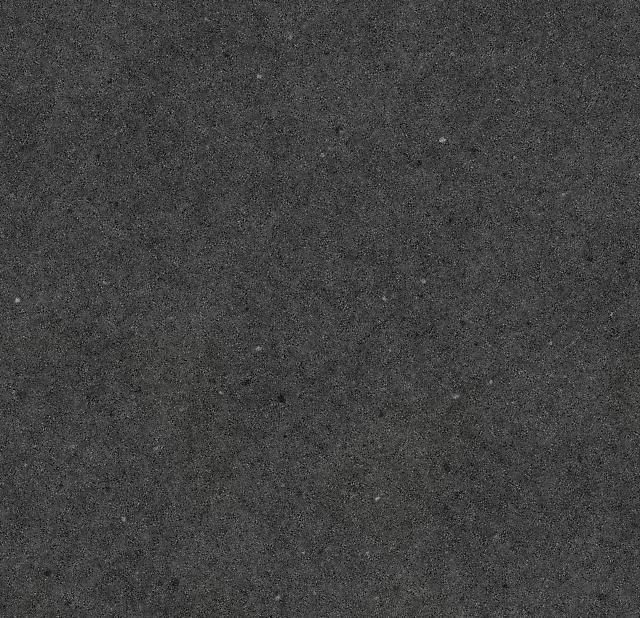
This texture is drawn by a Shadertoy shader. Its source:

```glsl
// Dark fine-grained stone: rotated octaves of gradient noise give the sharp,
// patchy grain and soft mottling; jittered cells scatter flecks, dots and pits.
// All lengths are fractions of the canvas width.

#define BASE_TONE     0.254
#define FINE_GRAIN    0.262
#define MEDIUM_GRAIN  0.090
#define COARSE_GRAIN  0.072
#define CLUMPS        0.052
#define MOTTLE        0.034
#define TAIL          6.600
#define FLECK_GAIN    0.300
#define DOT_CONTRAST  0.120
#define PIT_DEPTH     0.140
#define PORE_DEPTH    0.055
#define WARMTH        0.006

const float TAU = 6.28318;

// Integer hash of a lattice point to two values in 0..1
vec2 hash2(vec2 cell) {
    uvec2 v = uvec2(ivec2(cell)) * 1664525u + 1013904223u;
    v.x += v.y * 1664525u;
    v.y += v.x * 1664525u;
    v ^= v >> 16u;
    v.x += v.y * 1664525u;
    v.y += v.x * 1664525u;
    v ^= v >> 16u;
    return vec2(v & 65535u) / 65535.0;
}

mat2 rotate(float angle) {
    float c = cos(angle), s = sin(angle);
    return mat2(c, s, -s, c);
}

// Contribution of one lattice corner with a random unit gradient
float corner(vec2 cell, vec2 offset) {
    float angle = TAU * hash2(cell).x;
    return dot(vec2(cos(angle), sin(angle)), offset);
}

float gradientNoise(vec2 p) {
    vec2 i = floor(p), f = p - i;
    vec2 u = f * f * f * (f * (f * 6.0 - 15.0) + 10.0);
    vec2 e = vec2(1.0, 0.0);
    return mix(mix(corner(i, f), corner(i + e.xy, f - e.xy), u.x),
               mix(corner(i + e.yx, f - e.yx), corner(i + e.xx, f - e.xx), u.x), u.y);
}

// Coverage of soft, slightly oval specks scattered one per chosen cell
float specks(vec2 p, float cells, float chance, float size, float seed) {
    vec2 q = p * cells, id = floor(q);
    float cover = 0.0;
    for (int y = -1; y <= 1; y++) {
        for (int x = -1; x <= 1; x++) {
            vec2 cell = id + vec2(x, y);
            vec2 spot = hash2(cell + seed);
            vec2 kind = hash2(cell + seed + 371.0);
            vec2 d = rotate(TAU * spot.x) * (q - cell - spot) / cells;
            float radius = size * mix(0.4, 1.0, kind.y * kind.y * kind.y);
            float disc = 1.0 - smoothstep(0.3 * radius, radius, length(d * vec2(1.0, 1.35)));
            cover = max(cover, disc * step(kind.x, chance) * mix(0.4, 1.0, spot.y));
        }
    }
    return cover;
}

void mainImage(out vec4 fragColor, in vec2 fragCoord) {
    vec2 p = fragCoord / iResolution.x;

    // Sharp grain, with its extremes stretched and its strength varied in patches
    float grain = FINE_GRAIN * gradientNoise(rotate(0.53) * p * 471.0);
    grain += MEDIUM_GRAIN * gradientNoise(rotate(1.21) * p * 283.0 + 19.0);
    grain *= 0.44 + TAIL * abs(grain);
    grain *= 1.0 + 0.9 * gradientNoise(rotate(0.42) * p * 61.0 + 83.0);

    // Softer variation, from small clumps to broad mottling
    float tone = BASE_TONE + grain;
    tone += COARSE_GRAIN * gradientNoise(rotate(0.87) * p * 131.0 + 43.0);
    tone += CLUMPS * gradientNoise(rotate(0.66) * p * 57.0 + 29.0);
    tone += MOTTLE * gradientNoise(rotate(0.31) * p * 23.0 + 67.0);
    tone += MOTTLE * gradientNoise(rotate(1.02) * p * 6.0 + 91.0);

    // Specks with ragged outlines, denser toward the bottom
    vec2 ragged = p + 0.003 * vec2(gradientNoise(p * 251.0), gradientNoise(p * 251.0 + 57.0));
    float density = mix(1.3, 0.6, p.y);
    tone -= PORE_DEPTH * specks(ragged, 36.0, 0.18 * density, 0.011, 11.0);
    tone -= PIT_DEPTH * specks(ragged, 14.0, 0.20 * density, 0.013, 131.0);
    tone -= DOT_CONTRAST * specks(ragged, 95.0, 0.13 * density, 0.005, 811.0);
    tone += DOT_CONTRAST * specks(ragged, 95.0, 0.15 * density, 0.005, 251.0);
    tone += FLECK_GAIN * specks(ragged, 16.0, 0.20 * density, 0.008, 511.0);

    // Faint warm stain in the lower part
    float stain = smoothstep(-0.2, 0.5, gradientNoise(p * 4.0 + 7.0)) * smoothstep(0.75, 0.1, p.y);
    vec3 color = vec3(tone) + WARMTH * stain * vec3(0.3, 0.1, -1.0);
    fragColor = vec4(clamp(color, 0.04, 0.8), 1.0);
}
```
